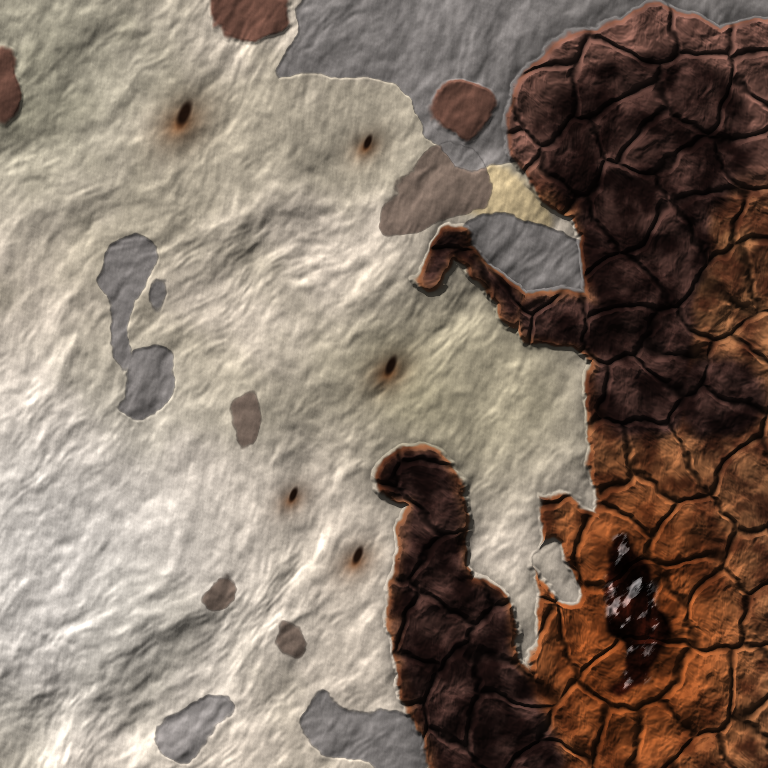
A Shadertoy shader for this texture:

```glsl
float hash(vec2 p) {
  vec3 a = fract(p.xyx * .1031);
  a += dot(a, a.yzx + 33.33);
  return fract((a.x + a.y) * a.z);
}
float noise(vec2 p) {
  vec2 i = floor(p), f = fract(p), u = f * f * (3. - 2. * f);
  return mix(mix(hash(i), hash(i + vec2(1, 0)), u.x),
             mix(hash(i + vec2(0, 1)), hash(i + 1.), u.x), u.y);
}
float fbm(vec2 p) {
  float sum = 0., amp = .5;
  for (int i = 0; i < 5; i++, amp *= .5) {
    sum += amp * noise(p);
    p = mat2(1.6, 1.2, -1.2, 1.6) * p + 7.3;
  }
  return sum;
}
vec2 warp(vec2 p, float scale, float amount) {
  return p + amount * (vec2(fbm(p * scale), fbm(p * scale + 41.)) - .48);
}
// Distance from a cell border, for cracked plates
float plates(vec2 p) {
  float first = 9., second = 9.;
  for (int i = 0; i < 9; i++) {
    vec2 c = floor(p) + vec2(i % 3 - 1, i / 3 - 1);
    float d = length(c + vec2(hash(c), hash(c + 19.)) - p);
    second = min(second, max(first, d));
    first = min(first, d);
  }
  return second - first;
}
float blob(vec2 p, float x, float y, float rx, float ry) {
  return (length((p - vec2(x, y)) / vec2(rx, ry)) - 1.) * min(rx, ry);
}
float limb(vec2 p, vec2 a, vec2 b, float ra, float rb) {
  vec2 ab = b - a;
  float t = clamp(dot(p - a, ab) / dot(ab, ab), 0., 1.);
  return length(p - a - ab * t) - mix(ra, rb, t);
}
float mask(float d, float soft) { return 1. - smoothstep(-soft, soft, d); }

// Dark crust, then all rough bark
float crust(vec2 p) {
  float d = blob(p, .845, .82, .145, .115);
  d = min(d, limb(p, vec2(.84, .72), vec2(.835, .49), .09, .065));
  d = min(d, limb(p, vec2(.7, .585), vec2(.8, .57), .028, .06));
  d = min(d, blob(p, .93, .49, .07, .06));
  d = min(d, blob(p, .555, .373, .058, .044));
  d = min(d, limb(p, vec2(.575, .36), vec2(.565, .21), .034, .055));
  d = min(d, limb(p, vec2(.59, .18), vec2(.65, .03), .08, .085));
  d = min(d, limb(p, vec2(.59, .69), vec2(.555, .645), .025, .021));
  return min(d, limb(p, vec2(.6, .68), vec2(.67, .6), .012, .023));
}
float allBark(vec2 p) {
  float d = min(crust(p), blob(p, .85, .84, .185, .145));
  d = min(d, blob(p, .99, .87, .1, .11));
  d = min(d, max(.765 - p.x, p.y - .76));
  d = min(d, max(.7 - p.x, p.y - .345));
  float bare = limb(p, vec2(.745, .49), vec2(.755, .44), .017, .012);
  return max(d, -min(bare, limb(p, vec2(.713, .28), vec2(.74, .225), .021, .017)));
}
float flakes(vec2 p) {
  float d = min(blob(p, .6, .86, .046, .034), blob(p, .33, .995, .058, .035));
  return min(d, blob(p, 0., .885, .022, .055));
}
float greyPatches(vec2 p) {
  float edge = .897 - .11 * smoothstep(.5, .6, p.x);
  float d = max(edge - p.y, .355 + .6 * max(p.y - .91, 0.) - p.x);
  d = min(d, limb(p, vec2(.635, .705), vec2(.715, .64), .03, .055));
  d = min(d, limb(p, vec2(.172, .675), vec2(.165, .635), .025, .035));
  d = min(d, limb(p, vec2(.16, .62), vec2(.168, .53), .022, .009));
  d = min(d, limb(p, vec2(.2, .512), vec2(.175, .475), .033, .018));
  d = min(d, blob(p, .217, .616, .01, .017));
  d = min(d, limb(p, vec2(.24, .045), vec2(.3, .082), .03, .012));
  return min(d, limb(p, vec2(.43, .065), vec2(.52, .03), .028, .05));
}
float brownPatches(vec2 p) {
  float d = min(blob(p, .326, .456, .02, .034), blob(p, .293, .231, .021, .024));
  d = min(d, blob(p, .378, .16, .016, .024));
  return min(d, limb(p, vec2(.59, .775), vec2(.515, .725), .045, .03));
}
float surface(vec2 p) {
  vec2 w = mat2(.8, .6, -.6, .8) * warp(p, 4., .12), q = warp(p, 15., .05), b = warp(p, 10., .07);
  float skin = .065 * fbm(w * vec2(9, 5)) + .0025 * fbm(p * vec2(110, 75));
  float rough = .014 * smoothstep(0., .16, plates(b * 13.)) + .045 * fbm(b * 24.);
  float h = mix(skin, rough + .03, mask(allBark(q), .006));
  return h + .006 * mask(flakes(q), .004) - .002 * mask(greyPatches(q), .003);
}
// Small pit with a rusty lip
vec3 knot(vec3 col, vec2 p, float x, float y, float r) {
  vec2 d = (p - vec2(x, y)) / r;
  d.x -= .35 * d.y;
  col *= 1. - .35 * exp(-.16 * dot(d, d));
  col = mix(col, vec3(.48, .25, .1), .75 * exp(-length(d + vec2(0, .9))));
  return mix(col, vec3(.1, .06, .04), mask(length(d * vec2(1.7, .8)) - .8, .35));
}
void mainImage(out vec4 fragColor, in vec2 fragCoord) {
  vec2 p = fragCoord / iResolution.xy, q = warp(p, 15., .05);
  float soft = .0022, rough = fbm(p * 38. + 9.);
  // Smooth skin with broad tints
  vec3 col = mix(vec3(.66, .62, .55), vec3(.76, .71, .65), smoothstep(.3, .65, fbm(p * 6.)));
  col = mix(col, vec3(.81, .79, .77), .75 * mask(blob(p, .03, .25, .25, .22), .18));
  col = mix(col, vec3(.56, .55, .47), .6 * mask(blob(p, 0., .93, .2, .18), .12));
  col = mix(col, vec3(.53, .5, .4), .65 * mask(blob(p, .61, .5, .16, .14), .09));
  // Patches and flakes
  col = mix(col, vec3(.76, .68, .53), mask(limb(q, vec2(.62, .765), vec2(.69, .72), .036, .032), .008));
  float brown = brownPatches(q), grey = greyPatches(q);
  col = mix(col, vec3(.44, .38, .34), mask(brown, soft));
  col = mix(col, vec3(.48, .46, .45), mask(grey, soft));
  col *= 1. - .4 * mask(min(abs(brown), abs(grey)), soft);
  col = mix(col, vec3(.37, .26, .22), mask(flakes(q), soft));
  col *= .86 + .28 * fbm(p * 95.);
  col = knot(col, p, .24, .852, .016);
  col = knot(col, p, .479, .815, .009);
  col = knot(col, p, .509, .524, .012);
  col = knot(col, p, .382, .356, .009);
  col = knot(col, p, .466, .277, .011);
  // Rust and crust with a shadowed rim
  float bark = allBark(q);
  vec3 rust = mix(vec3(.22, .12, .08), vec3(.48, .32, .21), smoothstep(.25, .7, rough));
  rust = mix(rust, vec3(.46, .22, .09) * (.45 + rough), .75 * mask(blob(p, .82, .16, .13, .2), .08));
  rust = mix(rust, vec3(.33, .23, .2) * (.6 + rough), smoothstep(.73, .8, p.y));
  vec3 dark = mix(vec3(.08, .045, .04), vec3(.25, .17, .15), smoothstep(.3, .75, rough));
  rust = mix(rust, dark, mask(crust(q) + .006, .012));
  rust *= .45 + .55 * smoothstep(0., .14, plates(warp(p, 10., .07) * 13.));
  rust = mix(rust, vec3(.4, .23, .14), .6 * mask(abs(bark + soft), .005));
  col *= 1. - .4 * exp(-max(bark, 0.) / .011);
  col = mix(col, rust, mask(bark, soft));
  // Glossy resin hollow
  float wound = limb(q, vec2(.81, .3), vec2(.84, .19), .012, .042);
  wound = min(wound, limb(q, vec2(.84, .17), vec2(.81, .1), .03, .012));
  float gloss = smoothstep(.58, .72, fbm(vec2(p.x + p.y, p.y - p.x) * vec2(30, 75)));
  col = mix(col, vec3(.4, .14, .08) * rough * rough + .4 * gloss, mask(wound, .005));
  // Relief lit from the upper left
  float slope = (surface(p + vec2(-.00135, .00267)) - surface(p)) / .003;
  fragColor = vec4(clamp(col * clamp(1. - .55 * slope, .4, 1.55), 0., 1.), 1);
}
```
